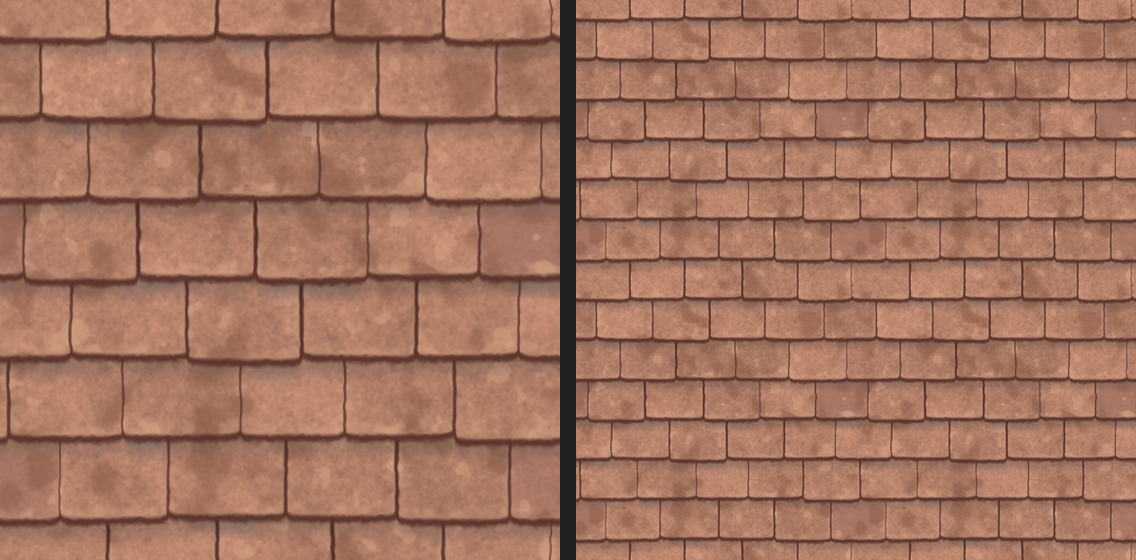
Left: one tile. Right: repeated 2 by 2.
Give the GLSL for this texture, as a WebGL 1 fragment shader.

```glsl
precision highp float;
uniform vec2 u_resolution;

const float COLS = 5.0;
const float ROWS = 7.0;
const float ROW_START = 0.5;      // part of a course cut off at the top
const float ROW_SHIFT = 3.0 / 7.0; // bond offset from course to course
const float BOND_START = 0.96;
const float JOINT_JITTER = 0.09;
const float JOINT_WIDTH = 0.011;
const float SAG = 0.075;          // uneven hang of the lower edges
const float TILT = 0.05;
const float CORNER = 0.055;
const float LIP = 0.075;          // dark lower edge, in course heights
const float RAGGED = 0.022;

const vec3 CLAY = vec3(0.705, 0.502, 0.410);
const vec3 PLUM = vec3(0.600, 0.415, 0.370);
const vec3 STAIN = vec3(0.560, 0.365, 0.285);
const vec3 LICHEN = vec3(0.575, 0.475, 0.455);
const vec3 PALE = vec3(0.810, 0.620, 0.500);
const vec3 EDGE_DARK = vec3(0.355, 0.200, 0.165);
const vec3 JOINT_DARK = vec3(0.300, 0.170, 0.150);

float hash(vec2 p) {
  vec3 q = fract(p.xyx * 0.1031);
  q += dot(q, q.yzx + 33.33);
  return fract((q.x + q.y) * q.z);
}

// Cellular noise of signed soft bumps, wrapping after a whole number of cells
float blobs(vec2 uv, float cells) {
  vec2 p = uv * cells;
  vec2 base = floor(p);
  float sum = 0.0;
  for (int y = -1; y <= 1; y++) {
    for (int x = -1; x <= 1; x++) {
      vec2 cell = base + vec2(float(x), float(y));
      vec2 id = mod(cell, cells) + cells;
      vec2 centre = cell + vec2(hash(id + 3.7), hash(id + 51.3));
      vec2 d = p - centre;
      float bump = max(0.0, 1.0 - dot(d, d));
      sum += (hash(id + 17.9) - 0.5) * bump * bump;
    }
  }
  return sum;
}

// Nearest joint of a course: signed distance, joint index, random strength
vec3 nearestJoint(float x, float row) {
  float s = x * COLS - fract(row * ROW_SHIFT + BOND_START);
  float joint = floor(s + 0.5);
  float index = mod(joint, COLS);
  vec2 id = vec2(index, row);
  float jitter = JOINT_JITTER * (hash(id + 7.1) - 0.5);
  return vec3(s - joint - jitter, index, hash(id + 29.4));
}

float tileHang(float col, float row, float across) {
  vec2 id = vec2(mod(col, COLS), row);
  return SAG * (hash(id + 13.2) - 0.5) + TILT * (hash(id + 41.6) - 0.5) * across;
}

float lowerEdge(float x, float row) {
  vec3 j = nearestJoint(x, row);
  float left = tileHang(j.y - 1.0, row, j.x + 0.5);
  float right = tileHang(j.y, row, j.x - 0.5);
  float hang = mix(left, right, smoothstep(-0.015, 0.015, j.x));
  return hang - CORNER * exp(-abs(j.x) * 24.0);
}

void main() {
  vec2 uv = gl_FragCoord.xy / u_resolution;
  float broad = blobs(uv, 11.0);
  float patches = blobs(uv, 27.0);
  float fine = blobs(uv, 83.0);
  float grain = blobs(uv, 190.0);

  // Overlapping courses: edge is negative on the upper tile, positive below it
  float t = (1.0 - uv.y) * ROWS + ROW_START;
  float boundary = floor(t + 0.5);
  float upperRow = mod(boundary - 1.0, ROWS);
  float edge = t - boundary - lowerEdge(uv.x, upperRow);
  edge += RAGGED * (fine + 0.6 * grain);
  float below = step(0.0, edge);
  float row = mod(upperRow + below, ROWS);

  vec3 joint = nearestJoint(uv.x, row);
  float side = joint.x + 0.012 * (patches + fine);
  float col = mod(joint.y - step(side, 0.0), COLS);
  vec2 tile = vec2(col, row);

  // Fired clay with a tint for each tile
  float tone = 0.09 * (hash(tile + 61.8) - 0.5);
  tone += 0.10 * broad + 0.08 * patches + 0.09 * fine + 0.10 * grain;
  vec3 color = CLAY * (1.0 + tone);
  color = mix(color, PLUM, 0.6 * smoothstep(0.82, 0.95, hash(tile + 83.5)));

  // Stains, pale chips and lichen under the overlap
  color = mix(color, STAIN, 0.45 * smoothstep(0.12, 0.5, -patches - 0.4 * broad));
  color = mix(color, PALE, 0.5 * smoothstep(0.36, 0.46, patches + 0.3 * fine));
  float cover = below * (1.0 - smoothstep(0.02, 0.34, edge));
  color = mix(color, LICHEN, cover * (0.25 + 0.55 * smoothstep(0.0, 0.4, broad)));

  // Worn, lighter rims
  float rim = smoothstep(-0.24, -0.11, edge) * (1.0 - below);
  rim = max(rim, 0.8 * smoothstep(0.09, 0.03, abs(side)) * (1.0 - cover));
  color = mix(color, PALE, rim * clamp(0.22 + 0.7 * patches + 0.5 * fine, 0.0, 0.6));

  // Joints, then the lip and its shadow
  float width = JOINT_WIDTH * mix(0.6, 1.3, joint.z);
  float gap = 1.0 - smoothstep(width * 0.4, width * 2.2, abs(side));
  color = mix(color, JOINT_DARK, gap * mix(0.6, 0.95, joint.z));
  color *= 1.0 - 0.13 * cover;
  float lip = smoothstep(-LIP, -0.01, edge) * (1.0 - smoothstep(0.005, 0.085, edge));
  color = mix(color, EDGE_DARK, 0.95 * lip);

  gl_FragColor = vec4(color, 1.0);
}
```
